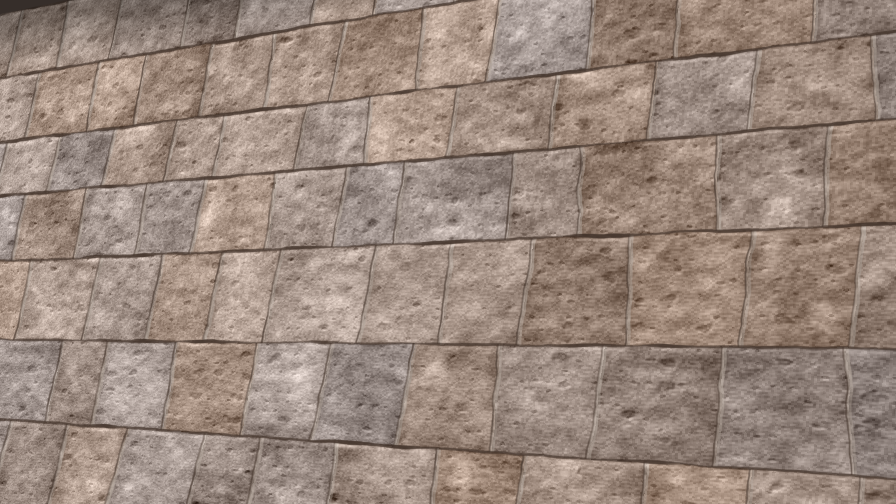
Reproduce this texture procedurally as a Shadertoy shader.

```glsl
// A weathered wall of squared stone blocks, seen at an angle.
// The view is mapped back to flat wall coordinates, cut into courses and
// jittered blocks, then shaded with layered noise, pits and mortar joints.

const float HORIZON = 0.359;       // height at which courses run level
const float CONVERGE = 0.343;      // growth of scale from left to right
const float LEAN = 0.25;           // lean of upright joints at the left
const float LEAN_FADE = 0.13;      // loss of lean to the right
const float PITCH = 0.104;         // mean block length along the wall
const float JITTER = 0.36;         // joint shift, as a share of PITCH
const float CRACK = 0.0032;        // half width of dark joints
const float MORTAR = 0.0034;       // half width of pale joints
const int ROWS = 7;
const float EDGES[8] = float[8](0.613, 0.486, 0.359, 0.252, 0.123, -0.032, -0.192, -0.37);
const float PHASE[7] = float[7](0.005, -0.022, 0.029, -0.005, 0.046, 0.015, 0.063);
const vec3 STONE = vec3(0.615, 0.545, 0.503);
const vec3 WARM = vec3(0.022, 0.0, -0.022);
const vec3 MORTAR_COLOR = vec3(0.69, 0.64, 0.60);
const vec3 CRACK_COLOR = vec3(0.27, 0.21, 0.175);
const vec3 EAVE_COLOR = vec3(0.21, 0.18, 0.165);

float hash(vec2 p) {
    return fract(sin(dot(p, vec2(127.1, 311.7))) * 43758.5453);
}

float noise(vec2 p) {
    vec2 i = floor(p), f = fract(p);
    f = f * f * (3.0 - 2.0 * f);
    return mix(mix(hash(i), hash(i + vec2(1, 0)), f.x),
               mix(hash(i + vec2(0, 1)), hash(i + vec2(1, 1)), f.x), f.y);
}

float fbm(vec2 p) {
    float sum = 0.0, amp = 0.5;
    for (int k = 0; k < 4; k++) {
        sum += amp * noise(p);
        p = mat2(1.6, 1.2, -1.2, 1.6) * p + 7.3;
        amp *= 0.55;
    }
    return sum / 1.01;
}

// Scattered hollows, one at most per cell
float pits(vec2 p, float share) {
    vec2 cell = floor(p);
    vec2 center = 0.35 + 0.3 * vec2(hash(cell + 3.1), hash(cell + 8.7));
    float radius = mix(0.12, 0.32, hash(cell + 5.9));
    float d = length((fract(p) - center) * vec2(0.85, 1.2)) + 0.2 * (noise(p * 5.0) - 0.5);
    return step(hash(cell), share) * (1.0 - smoothstep(radius * 0.35, radius, d));
}

float relief(vec2 p) {
    return fbm(p * 48.0) - 0.32 * pits(p * 24.0, 0.3) - 0.22 * pits(p * 55.0 + 4.0, 0.35);
}

// Position of upright joint i in a course, in wall units
float jointAt(float i, int row, float v) {
    vec2 id = vec2(i, float(row) * 7.0 + 2.0);
    float middle = 0.5 * (EDGES[row] + EDGES[row + 1]);
    return PHASE[row] + PITCH * (i + JITTER * (hash(id) - 0.5))
         + 0.1 * (hash(id + 40.0) - 0.5) * (v - middle);
}

void mainImage(out vec4 fragColor, in vec2 fragCoord) {
    vec2 p = fragCoord / iResolution.y;
    float soft = 0.8 / iResolution.y;

    // View to wall
    float rise = p.y - HORIZON;
    float u = p.x - (LEAN - LEAN_FADE * p.x) * rise;
    float scale = 1.0 + CONVERGE * p.x;
    vec2 wall = vec2(u / (1.0 + CONVERGE * u), rise / scale);
    vec2 rough = wall + 0.006 * (vec2(fbm(wall * 26.0), fbm(wall * 26.0 + 31.0)) - 0.5);

    // Course and block
    int row = 0;
    for (int k = 1; k < ROWS; k++) if (rough.y < EDGES[k]) row = k;
    float guess = floor((rough.x - PHASE[row]) / PITCH);
    float left = -9.0, right = 9.0, block = guess;
    for (int k = -1; k <= 2; k++) {
        float i = guess + float(k);
        float x = jointAt(i, row, rough.y);
        if (x <= rough.x) { left = x; block = i; }
        else right = min(right, x);
    }
    vec2 id = vec2(block, float(row) * 5.0);

    // Distances to the block sides, in canvas units
    float toTop = (EDGES[row] - rough.y) * scale;
    float toBase = (rough.y - EDGES[row + 1]) * scale;
    float toLeft = (rough.x - left) * scale * scale;
    float toRight = (right - rough.x) * scale * scale;
    float toSide = min(toLeft, toRight);
    float toEdge = min(toSide, min(toTop, toBase));

    // Stone tone: block, blotches, grain, relief lit from above
    vec2 grainPos = wall * vec2(1.25, 1.15) + 0.37 * id;
    float height = relief(grainPos);
    float slope = height - relief(grainPos + vec2(-0.002, 0.004));
    float tone = 0.11 * (hash(id + 1.7) - 0.5) + 0.05 - 0.055 * p.x;
    tone += 0.30 * (fbm(wall * 9.0 + 0.8 * id) - 0.5);
    tone += 0.30 * (height - 0.46) + 0.26 * slope;
    tone += 0.10 * (hash(floor(grainPos * 320.0)) - 0.5);
    tone += 0.10 * smoothstep(0.58, 0.75, fbm(grainPos * 17.0 + 12.0));
    tone -= 0.09 * exp(-toEdge / 0.009);
    vec3 color = STONE + tone + WARM * (2.0 * hash(id + 9.3) - 1.0);

    // Joints: pale mortar uprights, broken dark cracks under each course
    float wear = noise(wall * 34.0 + 5.0);
    float mortar = 1.0 - smoothstep(MORTAR * scale - soft, MORTAR * scale + soft, toSide);
    color = mix(color, MORTAR_COLOR + 0.3 * (height - 0.5), mortar * (0.35 + 0.5 * wear));
    float seam = 1.0 - smoothstep(0.0, 0.0018 + soft, abs(toRight - MORTAR * scale));
    color = mix(color, CRACK_COLOR, seam * (0.75 - 0.45 * wear));
    float rim = exp(-pow((toTop - 0.0075) / 0.0032, 2.0));
    color += 0.15 * rim * wear;
    float crackWidth = CRACK * (0.45 + 0.8 * wear);
    float crack = 1.0 - smoothstep(crackWidth - soft, crackWidth + soft, min(toTop, toBase));
    color = mix(color, CRACK_COLOR, crack * (0.5 + 0.45 * wear));

    // Shade below the dark eave in the upper corner
    color *= 1.0 - 0.38 * smoothstep(0.47, 0.613, wall.y);
    color = mix(color, EAVE_COLOR, smoothstep(-soft, soft, wall.y - EDGES[0]));
    fragColor = vec4(clamp(color, 0.0, 1.0), 1.0);
}
```
